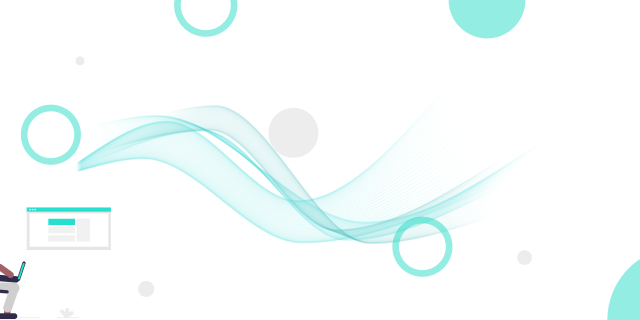
Give the GLSL for this background, as a WebGL 2 fragment shader.

```glsl
#version 300 es
precision highp float;
// Flowing aqua line ribbons on white with rings, discs and a small desk scene.

uniform vec2 u_resolution;
out vec4 outColor;

const vec3 WHITE = vec3(1.0);
const vec3 TEAL = vec3(0.15, 0.86, 0.77);
const vec3 BRIGHT_TEAL = vec3(0.15, 0.88, 0.81);
const vec3 AQUA_INK = vec3(0.38, 0.88, 0.87);
const vec3 DEEP_INK = vec3(0.34, 0.76, 0.76);
const vec3 PALE_GRAY = vec3(0.925);
const vec3 FRAME_GRAY = vec3(0.90);
const vec3 CLOTH = vec3(0.81);
const vec3 NAVY = vec3(0.19, 0.17, 0.29);
const vec3 SKIN = vec3(0.63, 0.38, 0.40);
const float PI = 3.14159;
const int STRANDS = 36;

// Distance functions
float disc(vec2 p, vec2 center, float radius) {
    return length(p - center) - radius;
}

float ring(vec2 p, vec2 center, float radius) {
    return abs(disc(p, center, radius)) - 0.0104;
}

float box(vec2 p, vec2 center, vec2 halfSize) {
    vec2 q = abs(p - center) - halfSize;
    return length(max(q, 0.0)) + min(max(q.x, q.y), 0.0);
}

float capsule(vec2 p, vec2 a, vec2 b, float radius) {
    vec2 ab = b - a;
    float h = clamp(dot(p - a, ab) / dot(ab, ab), 0.0, 1.0);
    return length(p - a - ab * h) - radius;
}

// Antialiased paint over a colour
vec3 paint(vec3 base, vec3 ink, float d, float px, float opacity) {
    return mix(base, ink, opacity * clamp(0.5 - d / px, 0.0, 1.0));
}

float ease(float t) {
    return t * t * (1.6 - 0.6 * t);
}

// Height of a strand whose columns are start, crest, trough and end
float strandHeight(float x, mat4x2 s) {
    if (x < s[1].x) {
        return mix(s[1].y, s[0].y, ease(clamp((s[1].x - x) / (s[1].x - s[0].x), 0.0, 1.0)));
    }
    if (x < s[2].x) return mix(s[1].y, s[2].y, smoothstep(s[1].x, s[2].x, x));
    return mix(s[2].y, s[3].y, ease(clamp((x - s[2].x) / (s[3].x - s[2].x), 0.0, 1.0)));
}

// Fine lines spread between two edge strands, denser at the edges
vec3 ribbon(vec3 base, vec2 p, mat4x2 upper, mat4x2 lower, vec3 ink,
            float opacity, float fadeIn, float fadeOut, float px) {
    const float STEP = 0.002;
    float clear = 1.0;
    for (int i = 0; i < STRANDS; i++) {
        float t = 0.5 - 0.5 * cos(PI * float(i) / float(STRANDS - 1));
        mat4x2 s = upper * (1.0 - t) + lower * t;
        float y = strandHeight(p.x, s);
        float slope = (strandHeight(p.x + STEP, s) - y) / STEP;
        float d = abs(p.y - y) / sqrt(1.0 + slope * slope);
        float fade = smoothstep(s[0].x, s[0].x + fadeIn, p.x)
                   * (1.0 - smoothstep(s[3].x - fadeOut, s[3].x, p.x));
        clear *= 1.0 - opacity * fade * (1.0 - smoothstep(0.0, 0.0015 + px, d));
    }
    return mix(base, ink, 1.0 - clear);
}

vec3 waves(vec3 c, vec2 p, float px) {
    mat4x2 sheetTop = mat4x2(0.237, 0.487, 0.521, 0.620, 0.930, 0.372, 1.438, 0.776);
    mat4x2 sheetLow = mat4x2(0.237, 0.464, 0.448, 0.505, 0.943, 0.242, 1.594, 0.440);
    mat4x2 veilTop = mat4x2(0.273, 0.604, 0.490, 0.638, 1.141, 0.305, 1.714, 0.570);
    mat4x2 veilLow = mat4x2(0.237, 0.471, 0.633, 0.591, 1.081, 0.250, 1.581, 0.422);
    mat4x2 foldTop = mat4x2(0.495, 0.643, 0.672, 0.669, 1.159, 0.240, 1.568, 0.333);
    mat4x2 foldLow = mat4x2(0.286, 0.518, 0.656, 0.594, 1.050, 0.281, 1.609, 0.529);
    c = ribbon(c, p, sheetTop, sheetLow, AQUA_INK, 0.15, 0.02, 0.45, px);
    c = ribbon(c, p, veilTop, veilLow, AQUA_INK, 0.08, 0.25, 0.30, px);
    return ribbon(c, p, foldTop, foldLow, DEEP_INK, 0.09, 0.25, 0.30, px);
}

vec3 circles(vec3 c, vec2 p, float px) {
    c = paint(c, PALE_GRAY, disc(p, vec2(0.917, 0.585), 0.078), px, 0.95);
    c = paint(c, PALE_GRAY, disc(p, vec2(0.250, 0.810), 0.014), px, 1.0);
    c = paint(c, PALE_GRAY, disc(p, vec2(1.639, 0.195), 0.023), px, 1.0);
    c = paint(c, PALE_GRAY, disc(p, vec2(0.457, 0.097), 0.025), px, 1.0);
    float teal = min(disc(p, vec2(1.522, 1.0), 0.120), disc(p, vec2(2.127, 0.0), 0.229));
    teal = min(teal, ring(p, vec2(0.643, 0.984), 0.0885));
    teal = min(teal, ring(p, vec2(0.159, 0.579), 0.0835));
    teal = min(teal, ring(p, vec2(1.320, 0.229), 0.0835));
    return paint(c, TEAL, teal, px, 0.5);
}

// Framed panel with a header bar and content blocks
vec3 panel(vec3 c, vec2 p, float px) {
    c = paint(c, FRAME_GRAY, box(p, vec2(0.215, 0.285), vec2(0.1315, 0.0664)), px, 1.0);
    c = paint(c, WHITE, box(p, vec2(0.2155, 0.281), vec2(0.123, 0.052)), px, 1.0);
    c = paint(c, BRIGHT_TEAL, box(p, vec2(0.215, 0.345), vec2(0.1315, 0.0065)), px, 1.0);
    c = paint(c, vec3(0.945), box(p, vec2(0.2604, 0.281), vec2(0.0208, 0.036)), px, 1.0);
    for (int i = 0; i < 3; i++) {
        float k = float(i);
        vec3 ink = i == 0 ? BRIGHT_TEAL : vec3(0.945);
        c = paint(c, ink, box(p, vec2(0.1927, 0.3066 - 0.0258 * k), vec2(0.0417, 0.0098)), px, 1.0);
        c = paint(c, WHITE, disc(p, vec2(0.094 + 0.008 * k, 0.345), 0.0025), px, 0.8);
    }
    return c;
}

// Seated figure with a laptop, cropped by the left border, and a small plant
vec3 deskScene(vec3 c, vec2 p, float px) {
    c = paint(c, FRAME_GRAY, capsule(p, vec2(0.0, 0.007), vec2(0.125, 0.007), 0.001), px, 1.0);
    c = paint(c, FRAME_GRAY, capsule(p, vec2(0.18, 0.007), vec2(0.245, 0.007), 0.001), px, 1.0);
    for (int i = 0; i < 3; i++) {
        float a = 0.5 + 0.9 * float(i);
        vec2 tip = vec2(0.207, 0.012) + 0.02 * vec2(cos(a), sin(a));
        c = paint(c, PALE_GRAY, capsule(p, vec2(0.207, 0.012), tip, 0.006), px, 1.0);
    }
    c = paint(c, SKIN, capsule(p, vec2(0.024, 0.035), vec2(0.022, 0.018), 0.010), px, 1.0);
    c = paint(c, CLOTH, capsule(p, vec2(0.0, 0.1), vec2(0.044, 0.1), 0.017), px, 1.0);
    c = paint(c, CLOTH, capsule(p, vec2(0.044, 0.096), vec2(0.024, 0.038), 0.014), px, 1.0);
    c = paint(c, NAVY, capsule(p, vec2(0.0, 0.09), vec2(0.022, 0.088), 0.005), px, 1.0);
    c = paint(c, NAVY, capsule(p, vec2(0.0, 0.012), vec2(0.045, 0.012), 0.009), px, 1.0);
    c = paint(c, NAVY, capsule(p, vec2(0.0, 0.131), vec2(0.050, 0.127), 0.010), px, 1.0);
    c = paint(c, SKIN, capsule(p, vec2(0.0, 0.165), vec2(0.033, 0.141), 0.010), px, 1.0);
    c = paint(c, NAVY, capsule(p, vec2(0.058, 0.127), vec2(0.075, 0.178), 0.005), px, 1.0);
    return paint(c, BRIGHT_TEAL, capsule(p, vec2(0.059, 0.130), vec2(0.074, 0.175), 0.003), px, 1.0);
}

void main() {
    // One unit is the canvas height
    vec2 p = gl_FragCoord.xy / u_resolution.y;
    float px = 1.0 / u_resolution.y;
    vec3 color = waves(WHITE, p, px);
    color = circles(color, p, px);
    color = panel(color, p, px);
    color = deskScene(color, p, px);
    outColor = vec4(color, 1.0);
}
```
